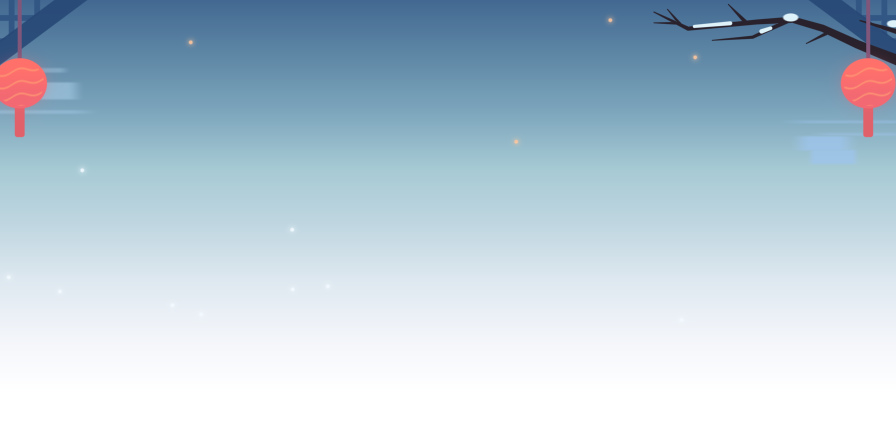
This background is drawn by a Shadertoy shader. Its source:

```glsl
const vec3 NAVY = vec3(0.15, 0.28, 0.46);
const vec3 LATTICE = vec3(0.20, 0.34, 0.52);
const vec3 CORAL = vec3(0.95, 0.41, 0.45);
const vec3 ORANGE = vec3(1.0, 0.62, 0.45);
const vec3 BARK = vec3(0.16, 0.13, 0.17);
const vec3 SNOW = vec3(0.87, 0.95, 0.98);
const vec3 MIST = vec3(0.61, 0.76, 0.86);
const vec3 ICE_BLUE = vec3(0.62, 0.77, 0.93);

float fill(float d, float soft) { return 1.0 - smoothstep(-soft, soft, d); }

vec2 hash2(float n) {
    vec3 h = fract(vec3(n) * vec3(0.1031, 0.1030, 0.0973));
    h += dot(h, h.yzx + 33.33);
    return fract((h.xx + h.yz) * h.zy);
}

float box(vec2 p, vec2 halfSize, float corner) {
    vec2 d = abs(p) - halfSize + corner;
    return length(max(d, 0.0)) + min(max(d.x, d.y), 0.0) - corner;
}

// Capsule whose radius narrows from a to b
float limb(vec2 p, vec2 a, vec2 b, float ra, float rb) {
    vec2 ab = b - a;
    float t = clamp(dot(p - a, ab) / dot(ab, ab), 0.0, 1.0);
    return length(p - a - ab * t) - mix(ra, rb, t);
}

float ellipse(vec2 p, vec2 r) { return (length(p / r) - 1.0) * min(r.x, r.y); }

vec3 sky(float depth) {
    vec3 stops[8] = vec3[8](
        vec3(0.26, 0.41, 0.57), vec3(0.37, 0.53, 0.65),
        vec3(0.49, 0.65, 0.74), vec3(0.65, 0.79, 0.83),
        vec3(0.75, 0.84, 0.88), vec3(0.87, 0.91, 0.94),
        vec3(0.95, 0.96, 0.98), vec3(1.0));
    float s = clamp(depth / 12.5, 0.0, 6.999);
    int i = int(s);
    return mix(stops[i], stops[i + 1], fract(s));
}

// Horizontal mist bar that fades toward its ends
float mistBar(vec2 p, vec2 center, vec2 halfSize, float fade) {
    vec2 q = abs(p - center);
    return fill(q.y - halfSize.y, 0.35) * (1.0 - smoothstep(halfSize.x - fade, halfSize.x, q.x));
}

vec3 addEave(vec3 col, vec2 q, float aa) {
    float edge = dot(q - vec2(19.5, 0.0), vec2(0.597, 0.802));
    vec2 grid = abs(mod(q - vec2(2.6, 4.0), vec2(5.7, 5.2)) - vec2(2.85, 2.6));
    float bars = fill(min(2.85 - grid.x, 2.6 - grid.y) - 0.65, aa);
    col = mix(col, LATTICE, bars * fill(edge + 4.0, aa) * fill(q.x - 10.5, aa));
    return mix(col, NAVY, 0.9 * fill(abs(edge + 2.2) - 2.2, aa));
}

vec3 addLantern(vec3 col, vec2 p, vec2 center, float aa) {
    vec2 q = p - center;
    float cord = box(q + vec2(0.0, 12.0), vec2(0.45, 8.0), 0.1);
    float tassel = box(q - vec2(0.0, 8.2), vec2(1.1, 3.8), 0.6);
    float body = ellipse(q, vec2(6.1, 5.6));
    col = mix(col, vec3(0.50, 0.34, 0.48), fill(cord, aa));
    col = mix(col, CORAL * 0.93, fill(tassel, aa));
    col = mix(col, CORAL, 0.15 * exp(-max(body, 0.0)));
    vec3 shade = mix(CORAL, vec3(1.0, 0.44, 0.42), smoothstep(4.0, -4.0, q.y));
    float wave = q.y + 0.18 * q.x + 0.5 * cos(q.x * 0.9);
    float ribs = fill(abs(mod(wave + 1.4, 2.8) - 1.4) - 0.2, 0.25);
    shade = mix(shade, ORANGE, 0.7 * ribs * fill(body + 0.6, aa));
    return mix(col, shade, fill(body, aa));
}

float branch(vec2 p) {
    // Main bough
    float d = limb(p, vec2(201, 13.7), vec2(191.4, 9.9), 1.2, 0.95);
    d = min(d, limb(p, vec2(191.4, 9.9), vec2(183.6, 6.3), 0.95, 0.8));
    d = min(d, limb(p, vec2(183.6, 6.3), vec2(177, 4.4), 0.8, 0.7));
    d = min(d, limb(p, vec2(177, 4.4), vec2(169, 4.9), 0.7, 0.55));
    d = min(d, limb(p, vec2(169, 4.9), vec2(153.6, 6.4), 0.55, 0.45));
    d = min(d, limb(p, vec2(153.6, 6.4), vec2(146, 2.7), 0.45, 0.12));
    // Twigs
    d = min(d, limb(p, vec2(152, 5.6), vec2(149, 2.1), 0.35, 0.1));
    d = min(d, limb(p, vec2(151, 5.2), vec2(146, 5.1), 0.3, 0.1));
    d = min(d, limb(p, vec2(166.5, 5.0), vec2(162.6, 1.0), 0.45, 0.1));
    d = min(d, limb(p, vec2(176, 4.6), vec2(168, 8.3), 0.5, 0.35));
    d = min(d, limb(p, vec2(168, 8.3), vec2(159, 9.0), 0.35, 0.1));
    d = min(d, limb(p, vec2(185, 7.2), vec2(180, 9.7), 0.4, 0.1));
    return min(d, limb(p, vec2(201, 7.3), vec2(192, 4.6), 0.6, 0.15));
}

float snow(vec2 p) {
    float d = ellipse(p - vec2(176.5, 3.9), vec2(1.7, 0.9));
    d = min(d, limb(p, vec2(155, 5.9), vec2(163, 5.2), 0.35, 0.45));
    d = min(d, limb(p, vec2(170, 7.0), vec2(172, 6.3), 0.5, 0.4));
    return min(d, ellipse(p - vec2(199.5, 5.3), vec2(1.5, 0.8)));
}

vec3 addSparks(vec3 col, vec2 p) {
    for (int i = 0; i < 13; i++) {
        vec2 rnd = hash2(float(i) + 7.0);
        float d = length(p - rnd * vec2(200.0, 75.0));
        vec3 tint = mix(vec3(1.0, 0.78, 0.62), vec3(0.95, 0.98, 1.0), step(0.5, rnd.y));
        float glow = fill(d - 0.35, 0.3) + 0.35 * exp(-d * d * 1.2);
        col = mix(col, tint, min(glow, 1.0) * 0.9);
    }
    return col;
}

void mainImage(out vec4 fragColor, in vec2 fragCoord) {
    // Coordinates span 200 by 100, measured down from the top
    vec2 uv = fragCoord / iResolution.xy;
    vec2 p = vec2(uv.x * 200.0, (1.0 - uv.y) * 100.0);
    float aa = 75.0 / iResolution.y;
    vec3 col = sky(p.y);

    // Mist on the left, then on the right
    float mist = mistBar(p, vec2(9, 20.3), vec2(10, 1.9), 4.0);
    mist = max(mist, 0.7 * mistBar(p, vec2(9, 15.7), vec2(7, 0.5), 3.0));
    mist = max(mist, 0.8 * mistBar(p, vec2(8, 25), vec2(15, 0.4), 8.0));
    col = mix(col, MIST, 0.75 * mist);
    float ice = mistBar(p, vec2(184, 32), vec2(8, 1.6), 5.0);
    ice = max(ice, mistBar(p, vec2(186, 35), vec2(6, 1.6), 2.0));
    ice = max(ice, 0.6 * mistBar(p, vec2(190, 27.2), vec2(17, 0.3), 9.0));
    ice = max(ice, 0.6 * mistBar(p, vec2(192, 30), vec2(12, 0.3), 6.0));
    col = mix(col, ICE_BLUE, 0.75 * ice);

    col = addSparks(col, p);
    col = addEave(col, vec2(min(p.x, 200.0 - p.x), p.y), aa);
    col = mix(col, BARK, fill(branch(p), aa));
    col = mix(col, SNOW, fill(snow(p), aa));
    col = addLantern(col, p, vec2(4.4, 18.6), aa);
    col = addLantern(col, p, vec2(193.8, 18.6), aa);
    fragColor = vec4(col, 1.0);
}
```
